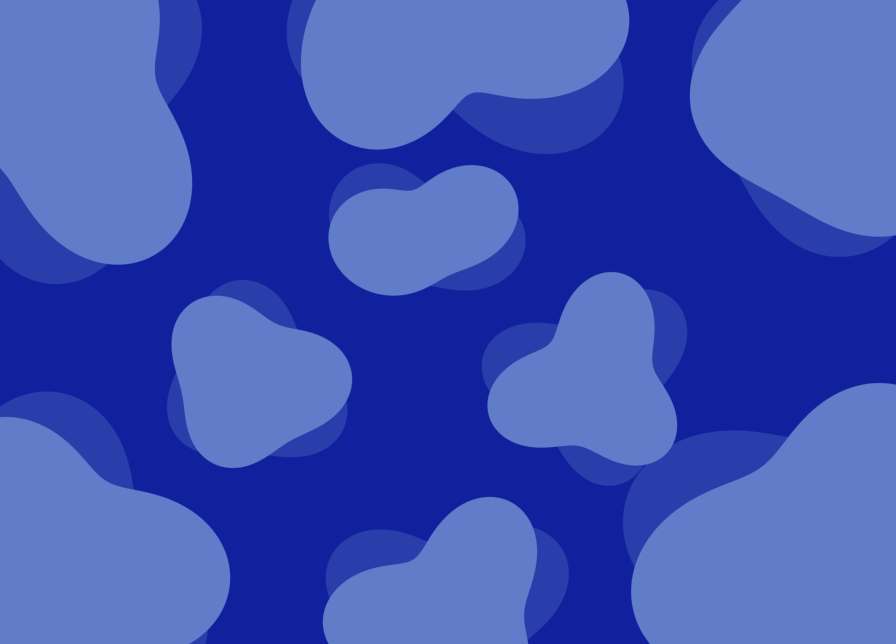
Write a Shadertoy shader that draws this pattern.

```glsl
// Soft lobed blobs in two rings on deep blue, each with a turned, dimmer twin behind it.

const vec3 DEEP_BLUE = vec3(0.067, 0.130, 0.615);
const vec3 DIM_BLUE  = vec3(0.160, 0.240, 0.670);
const vec3 SKY_BLUE  = vec3(0.380, 0.490, 0.790);

const float TAU = 6.2831853;
const float TWIN_TURN = 0.55;   // clockwise turn of the twin, in radians
const float TWIN_SCALE = 1.03;
const int OUTER_COUNT = 6;
const int INNER_COUNT = 3;
const int BLOB_COUNT = OUTER_COUNT + INNER_COUNT;

// Mean radius of each blob: outer ring first, then inner ring
const float RADIUS[BLOB_COUNT] = float[](
    0.212, 0.190, 0.214, 0.200, 0.150, 0.245, 0.112, 0.128, 0.132);

// Two-lobe strength and angle, three-lobe strength and angle
const vec4 LOBES[BLOB_COUNT] = vec4[](
    vec4(0.08, 1.95, 0.12,  1.22),
    vec4(0.35, 0.20, 0.15,  0.00),
    vec4(0.20, 2.00, 0.17,  1.05),
    vec4(0.22, 2.70, 0.13, -0.09),
    vec4(0.10, 0.60, 0.25,  1.10),
    vec4(0.16, 0.40, 0.16,  1.31),
    vec4(0.34, 0.31, 0.08,  0.60),
    vec4(0.07, 2.76, 0.17,  2.20),
    vec4(0.06, 1.00, 0.27,  1.34));

vec2 direction(float angle) {
    return vec2(cos(angle), sin(angle));
}

// Outer blobs hug the canvas border, inner ones form a flat triangle
vec2 blobCenter(int i, float aspect) {
    if (i < OUTER_COUNT) {
        vec2 spot = direction(TAU * (float(i) + 0.5) / float(OUTER_COUNT));
        return vec2(0.496 * aspect * spot.x, clamp(0.72 * spot.y, -0.45, 0.45));
    }
    float turn = float(i - OUTER_COUNT) / float(INNER_COUNT);
    return vec2(-0.04, -0.015) + vec2(0.305, 0.155) * direction(TAU * (0.25 + turn));
}

// Approximate signed distance to a polar curve with two harmonics
float blobDistance(vec2 p, float radius, vec4 lobes, float turn) {
    float angle = atan(p.y, p.x) - turn;
    float two = 2.0 * (angle - lobes.y);
    float three = 3.0 * (angle - lobes.w);
    float outline = 1.0 + lobes.x * cos(two) + lobes.z * cos(three);
    float slope = (2.0 * lobes.x * sin(two) + 3.0 * lobes.z * sin(three)) / outline;
    return (length(p) - radius * outline) * inversesqrt(1.0 + slope * slope);
}

float coverage(float dist, float edge) {
    return 1.0 - smoothstep(-edge, edge, dist);
}

void mainImage(out vec4 fragColor, in vec2 fragCoord) {
    vec2 p = (fragCoord - 0.5 * iResolution.xy) / iResolution.y;
    float aspect = iResolution.x / iResolution.y;
    float edge = 0.8 / iResolution.y;

    // Gather all blobs and all twins, so that no twin covers a blob
    float blobs = 0.0;
    float twins = 0.0;
    for (int i = 0; i < BLOB_COUNT; i++) {
        vec2 q = p - blobCenter(i, aspect);
        float front = blobDistance(q, RADIUS[i], LOBES[i], 0.0);
        float back = blobDistance(q, RADIUS[i] * TWIN_SCALE, LOBES[i], -TWIN_TURN);
        blobs = max(blobs, coverage(front, edge));
        twins = max(twins, coverage(back, edge));
    }

    vec3 color = mix(DEEP_BLUE, DIM_BLUE, twins);
    color = mix(color, SKY_BLUE, blobs);
    fragColor = vec4(color, 1.0);
}
```
